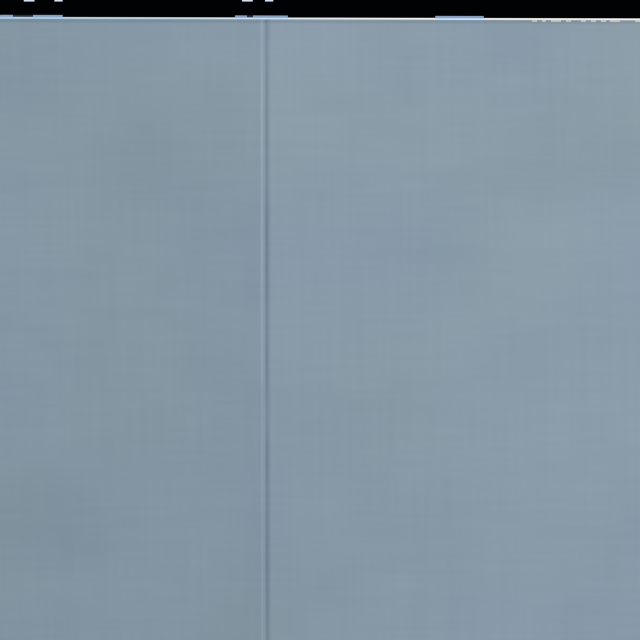
Write a three.js fragment shader that draws this texture.

```glsl
varying vec2 vUv;

const float SOFT = 0.0012;

float hash(vec2 p) {
  vec3 q = fract(vec3(p.xyx) * 0.1031);
  q += dot(q, q.yzx + 33.33);
  return fract((q.x + q.y) * q.z);
}

float noise(vec2 p) {
  vec2 i = floor(p);
  vec2 f = fract(p);
  f = f * f * (3.0 - 2.0 * f);
  float low = mix(hash(i), hash(i + vec2(1.0, 0.0)), f.x);
  float high = mix(hash(i + vec2(0.0, 1.0)), hash(i + 1.0), f.x);
  return mix(low, high, f.y);
}

float fbm(vec2 p) {
  float sum = 0.0;
  float amp = 0.5;
  for (int i = 0; i < 4; i++) {
    sum += amp * noise(p);
    p = p * 2.03 + 17.3;
    amp *= 0.5;
  }
  return sum;
}

// Soft-edged interval mask
float band(float x, float a, float b, float soft) {
  return smoothstep(a - soft, a + soft, x) * (1.0 - smoothstep(b - soft, b + soft, x));
}

float bell(float x, float center, float width) {
  float d = (x - center) / width;
  return exp(-d * d);
}

float box(vec2 p, vec2 lo, vec2 hi) {
  return band(p.x, lo.x, hi.x, SOFT) * band(p.y, lo.y, hi.y, SOFT);
}

// Cloudy paint with faint woven streaks
vec3 wallColor(vec2 p) {
  vec3 color = vec3(0.530, 0.602, 0.652);
  float seamSide = smoothstep(0.405, 0.422, p.x);
  color += mix(-0.012, 0.004, seamSide);
  color += 0.022 * (p.y - 0.5) + 0.010 * (p.x - 0.5);
  color += vec3(0.046, 0.040, 0.030) * (fbm(p * vec2(5.0, 7.0) + 3.7) - 0.47);
  color.b += 0.018 * (noise(p * 5.0 + 31.0) - 0.5);
  color += 0.007 * (noise(p * vec2(14.0, 170.0)) - 0.5);
  color += 0.006 * (noise(p * vec2(150.0, 9.0)) - 0.5);
  return color;
}

// Raised highlight beside a shaded groove
vec3 addSeam(vec3 color, vec2 p) {
  float x = p.x - 0.0012 * (0.5 - p.y);
  float wear = noise(vec2(3.0, p.y * 14.0));
  float glint = 0.035 + 0.035 * wear * smoothstep(0.2, 0.7, p.y);
  color += glint * bell(x, 0.4092, 0.0016);
  color -= vec3(0.075, 0.072, 0.060) * (0.7 + 0.5 * wear) * bell(x, 0.4168, 0.0030);
  color += 0.020 * bell(x, 0.4133, 0.0014);
  color -= 0.018 * bell(x, 0.4210, 0.0024);
  return color;
}

// Broken blocks resting on the bright rim
float rimBlocks(vec2 p, float start, float end, float rim) {
  float broken = step(0.22, hash(vec2(floor(p.x * 96.0), 5.0)));
  float top = rim + 0.0045;
  return box(p, vec2(start, rim), vec2(end, top)) * mix(0.3, 1.0, broken);
}

// Pair of chips cut off by the upper border
float topChips(vec2 p, float start, float gap) {
  float first = box(p, vec2(start, 0.9975), vec2(start + 0.017, 1.01));
  float second = box(p, vec2(start + gap, 0.9975), vec2(start + gap + 0.013, 1.01));
  return max(first, second);
}

void main() {
  vec2 p = vUv;
  float rim = mix(0.9725, 0.9700, p.x);

  // Wall below a black strip
  vec3 color = addSeam(wallColor(p), p);
  color -= 0.045 * bell(p.y, rim - 0.005, 0.0025);
  color = mix(color, vec3(0.005, 0.006, 0.012), smoothstep(rim - SOFT, rim + SOFT, p.y));

  // Bright rim with bluish blocks
  vec3 rimTint = mix(vec3(0.72, 0.86, 0.96), vec3(0.96, 0.98, 0.96), smoothstep(0.1, 0.7, p.x));
  color = mix(color, rimTint, 0.95 * band(p.y, rim - 0.0016, rim + 0.0014, SOFT));
  float blocks = rimBlocks(p, 0.0, 0.098, rim);
  blocks = max(blocks, rimBlocks(p, 0.367, 0.450, rim));
  blocks = max(blocks, rimBlocks(p, 0.680, 0.756, rim));
  color = mix(color, vec3(0.60, 0.74, 0.92), 0.85 * blocks);

  // Warm flecks under the right end
  float flecks = step(0.45, hash(vec2(floor(p.x * 130.0), 9.0)));
  flecks *= box(p, vec2(0.83, rim - 0.0045), vec2(1.01, rim - 0.0015));
  color = mix(color, vec3(0.88, 0.86, 0.78), 0.7 * flecks);

  // Chips at the upper border
  float chips = max(topChips(p, 0.037, 0.048), topChips(p, 0.378, 0.036));
  color = mix(color, vec3(0.82, 0.88, 0.94), chips);

  gl_FragColor = vec4(color, 1.0);
}
```
